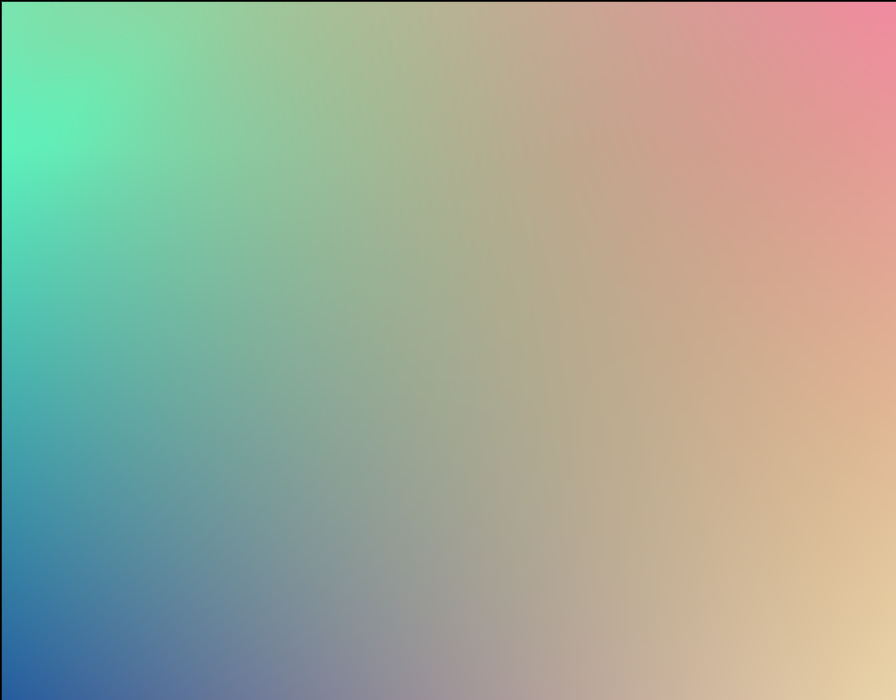
Give the GLSL for this background, as a WebGL 2 fragment shader.

```glsl
#version 300 es
precision highp float;
// A soft mesh gradient: mint and blue on the left, pink and cream on the right.
// Three vertical colour profiles are joined across by a quadratic curve,
// then a faint mint ridge and a thin dark rule on the top and left are added.
uniform vec2 u_resolution;
out vec4 fragColor;

// Quadratic curve passing through a, b and c at t = 0, 0.5 and 1.
vec3 curveThrough(vec3 a, vec3 b, vec3 c, float t) {
    return a * (1.0 - t) * (1.0 - 2.0 * t)
         + b * 4.0 * t * (1.0 - t)
         + c * t * (2.0 * t - 1.0);
}

// Blue rises to a mint peak, then fades a little towards the top.
vec3 leftProfile(float y) {
    vec3 mint = vec3(0.36, 0.95, 0.74);
    vec3 rising = mix(vec3(0.14, 0.36, 0.62), mint, clamp(y / 0.79, 0.0, 1.0));
    return mix(rising, vec3(0.47, 0.90, 0.69), smoothstep(0.77, 1.0, y));
}

vec3 centreProfile(float y) {
    return curveThrough(vec3(0.62, 0.58, 0.60), vec3(0.64, 0.67, 0.57),
                        vec3(0.72, 0.70, 0.58), y);
}

vec3 rightProfile(float y) {
    return curveThrough(vec3(0.92, 0.83, 0.66), vec3(0.88, 0.69, 0.58),
                        vec3(0.95, 0.54, 0.63), y);
}

void main() {
    vec2 uv = gl_FragCoord.xy / u_resolution;
    vec3 colour = curveThrough(leftProfile(uv.y), centreProfile(uv.y),
                               rightProfile(uv.y), uv.x);

    // Mint ridge climbing from the left edge to the top
    float ridgeOffset = (uv.y - 0.79 - 0.75 * uv.x) / 0.09;
    float ridge = exp(-ridgeOffset * ridgeOffset)
                * smoothstep(0.0, 0.1, uv.x) * (1.0 - smoothstep(0.12, 0.34, uv.x));
    colour += ridge * vec3(-0.03, 0.035, 0.015);

    // Dark rule, with its coverage softened over one pixel
    vec2 ruleWidth = u_resolution / vec2(512.0, 400.0);
    vec2 edgeDistance = vec2(gl_FragCoord.x, u_resolution.y - gl_FragCoord.y);
    vec2 coverage = clamp(ruleWidth - edgeDistance + 0.5, 0.0, 1.0);
    colour *= 1.0 - max(coverage.x, coverage.y);

    fragColor = vec4(colour, 1.0);
}
```
